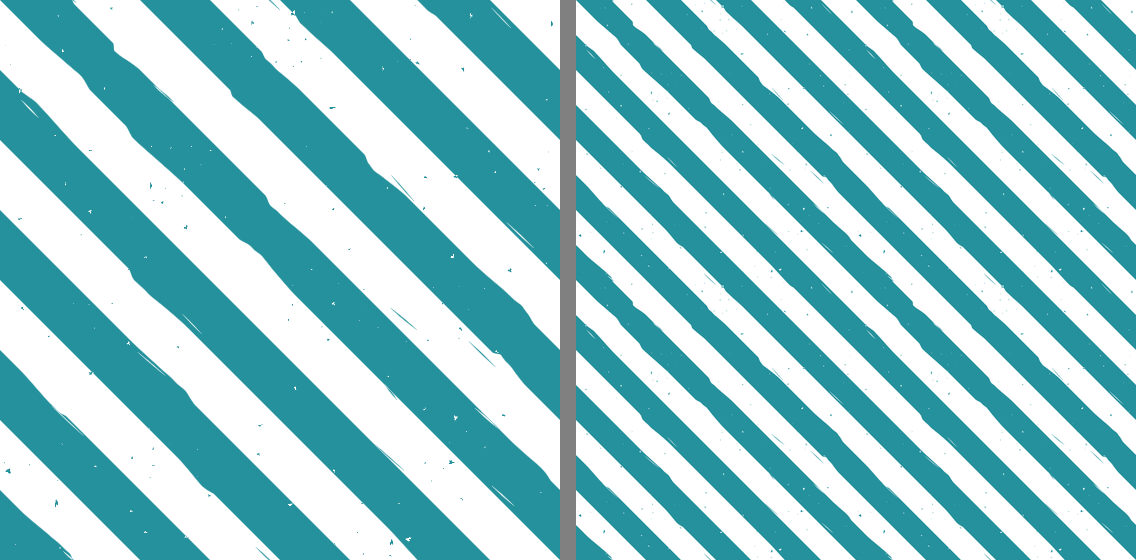
Left, the tile; right, the same tile 2 across and 2 down.
Give the GLSL for this pattern, as a three.js fragment shader.

```glsl
// Worn diagonal stripes falling from upper left to lower right, which tile.
// A distance to the nearest stripe edge is bent by sparse ragged bumps, then
// hashed specks, dust and scratches swap ink and paper; all cells wrap.

varying vec2 vUv;

const vec3 INK = vec3(0.14, 0.57, 0.61);
const vec3 PAPER = vec3(1.0);
const float REPEATS = 4.0;          // stripe pairs across and down
const float EDGES = 2.0 * REPEATS;  // stripe edges per tile
const float WEAR_CELLS = 5.0;       // wear slots along each edge
const float BUMP_CHANCE = 0.38;
const float BUMP_HEIGHT = 0.0085;
const float ROUGH_CELLS = 80.0;     // ragged detail along each edge
const float SCRATCH_CHANCE = 0.3;
const float SCRATCH_WIDTH = 0.0016;
const float SPECK_GRID = 14.0;
const float SPECK_CHANCE = 0.4;
const float SPECK_SIZE = 0.0052;
const float DUST_GRID = 32.0;
const float DUST_CHANCE = 0.4;
const float DUST_SIZE = 0.0021;
const float CLUMP_GRID = 8.0;
const float CLUMP_SHARE = 0.25;     // share of clumps that hold dust
const float INK_SPECK_SHRINK = 0.0008;
const float TAU = 6.2832;

vec3 hash(vec3 p) {
  p = fract(p * vec3(0.1031, 0.1030, 0.0973));
  p += dot(p, p.yxz + 33.33);
  return fract((p.xxy + p.yxx) * p.zyx);
}

// Value noise along one edge, wrapping after one tile
float edgeNoise(float along, float edge) {
  float g = along * ROUGH_CELLS;
  float i = floor(g);
  float a = hash(vec3(mod(i, ROUGH_CELLS), edge, 11.0)).x;
  float b = hash(vec3(mod(i + 1.0, ROUGH_CELLS), edge, 11.0)).x;
  return mix(a, b, smoothstep(0.0, 1.0, fract(g)));
}

// Sparse bulges and bites: a slow rise, then a ragged sudden fall
float edgeBump(float along, float edge) {
  float g = along * WEAR_CELLS;
  vec3 id = vec3(mod(floor(g), WEAR_CELLS), edge, 3.0);
  vec3 a = hash(id);
  vec3 b = hash(id + vec3(0.0, 0.0, 20.0));
  if (a.x > BUMP_CHANCE) return 0.0;
  float len = mix(0.25, 0.6, a.y);
  float q = (fract(g) - a.z * (1.0 - len)) / len;
  q = b.x < 0.5 ? q : 1.0 - q;
  float rise = smoothstep(0.0, 0.65, q) * (1.0 - smoothstep(0.82, 1.0, q));
  float ragged = 0.7 + 0.5 * edgeNoise(along, edge) * smoothstep(0.3, 0.9, q);
  float side = b.y < 0.5 ? -1.0 : 1.0;
  return side * BUMP_HEIGHT * mix(0.4, 1.0, b.z) * rise * ragged;
}

// Thin tapered slivers running nearly parallel to an edge
float scratch(float along, float edge, float dist) {
  float g = along * WEAR_CELLS;
  vec3 id = vec3(mod(floor(g), WEAR_CELLS), edge, 47.0);
  vec3 a = hash(id);
  vec3 b = hash(id + vec3(0.0, 0.0, 20.0));
  if (a.x > SCRATCH_CHANCE) return 1.0;
  float halfLen = mix(0.008, 0.027, a.y);
  float q = (fract(g) - mix(0.3, 0.7, a.z)) / WEAR_CELLS / halfLen;
  float offset = mix(-0.012, 0.03, b.x) + (b.y - 0.5) * 0.006 * q;
  float width = SCRATCH_WIDTH * mix(0.4, 1.0, b.z) * (1.0 - q * q);
  return max(abs(dist - offset) - width, (abs(q) - 1.0) * halfLen);
}

// One stretched, chipped flake in some cells of a wrapping grid
float specks(vec2 uv, float grid, float chance, float size, float salt) {
  vec2 g = uv * grid;
  vec3 id = vec3(mod(floor(g), grid), salt);
  vec3 a = hash(id);
  vec3 b = hash(id + vec3(0.0, 0.0, 20.0));
  if (a.z > chance) return 1.0;
  vec2 p = (fract(g) - mix(vec2(0.2), vec2(0.8), a.xy)) / grid;
  float turn = b.y * TAU;
  p = mat2(cos(turn), sin(turn), -sin(turn), cos(turn)) * p;
  p.y *= 1.0 + 1.6 * b.z;
  float angle = atan(p.y, p.x + 1e-6);
  float chips = 1.0 + 0.32 * cos(3.0 * angle + turn) + 0.2 * cos(5.0 * angle - 3.0 * turn);
  return length(p) - size * mix(0.35, 1.0, b.x * b.x) * chips;
}

float coverage(float dist, float pixel) {
  return clamp(0.5 - dist / pixel, 0.0, 1.0);
}

void main() {
  float pixel = max(fwidth(vUv.x), 1e-5) * 1.2;

  // Distance to the nearest edge, negative in ink, and the place along it
  float across = vUv.x + vUv.y;
  float nearest = floor(across * EDGES + 0.5);
  float edge = mod(nearest, EDGES);
  float along = vUv.x - 0.5 * (across - nearest / EDGES);
  float wave = abs(fract(across * REPEATS + 0.25) - 0.5);
  float dist = (wave - 0.25) / (REPEATS * sqrt(2.0));
  float stripe = dist + edgeBump(along, edge);

  // Wear marks, with smaller flakes inside the ink
  vec2 clump = mod(floor(vUv * CLUMP_GRID), CLUMP_GRID);
  float dusty = step(hash(vec3(clump, 71.0)).x, CLUMP_SHARE);
  float marks = specks(vUv, SPECK_GRID, SPECK_CHANCE, SPECK_SIZE, 5.0);
  marks = min(marks, specks(vUv, DUST_GRID, DUST_CHANCE * dusty, DUST_SIZE, 29.0));
  marks += INK_SPECK_SHRINK * step(stripe, 0.0);
  marks = min(marks, scratch(along, edge, dist));

  float ink = coverage(stripe, pixel);
  ink = mix(ink, 1.0 - ink, coverage(marks, pixel));
  gl_FragColor = vec4(mix(PAPER, INK, ink), 1.0);
}
```
